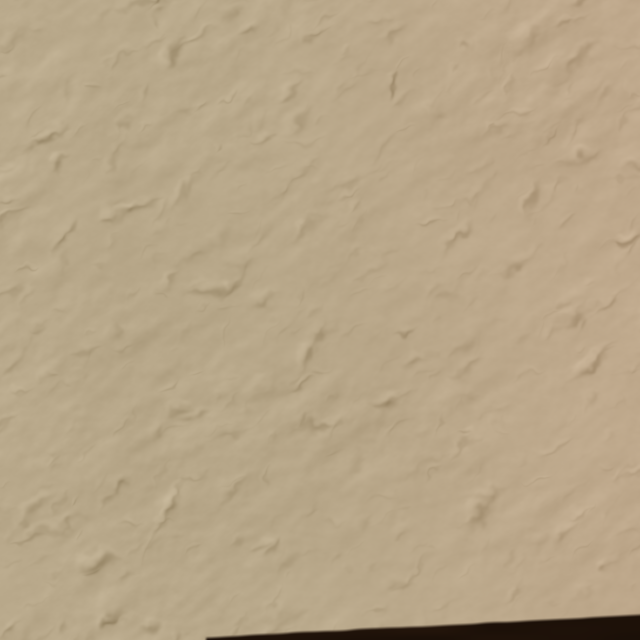
Give the GLSL for this texture, as a WebGL 2 fragment shader.

```glsl
#version 300 es
precision highp float;

uniform vec2 u_resolution;
out vec4 fragColor;

const vec3 WALL_LEFT = vec3(0.728, 0.665, 0.548);
const vec3 WALL_RIGHT = vec3(0.748, 0.660, 0.548);
const vec3 TRIM_COLOR = vec3(0.120, 0.070, 0.035);
const vec3 SHADE_TINT = vec3(0.97, 1.0, 1.05);
const vec2 LIGHT_STEP = vec2(-0.0035, 0.0045);
const float RELIEF_GAIN = 0.095;
const float GRAIN_GAIN = 0.018;
const float MOTTLE_GAIN = 0.024;
const float RIDGE_GAIN = 0.092;
const float FOLD_GAIN = 0.058;
const float DENT_GAIN = 0.045;
const float TRIM_START = 0.322;
const float TRIM_HEIGHT = 0.004;
const float TRIM_SLOPE = 0.052;
const float TRIM_BLUR = 0.0035;

float hash(vec2 p) {
    return fract(sin(dot(p, vec2(127.1, 311.7))) * 43758.5453);
}

float noise(vec2 p) {
    vec2 cell = floor(p);
    vec2 f = fract(p);
    f = f * f * f * (f * (f * 6.0 - 15.0) + 10.0);
    float low = mix(hash(cell), hash(cell + vec2(1, 0)), f.x);
    float high = mix(hash(cell + vec2(0, 1)), hash(cell + vec2(1, 1)), f.x);
    return mix(low, high, f.y);
}

float fbm(vec2 p) {
    float sum = 0.0;
    float amplitude = 0.5;
    for (int i = 0; i < 4; i++) {
        sum += amplitude * noise(p);
        p = mat2(0.8, 0.6, -0.6, 0.8) * p * 2.03 + 7.3;
        amplitude *= 0.45;
    }
    return sum;
}

vec2 rotate(vec2 p, float angle) {
    float c = cos(angle);
    float s = sin(angle);
    return vec2(c * p.x + s * p.y, c * p.y - s * p.x);
}

// Plaster height, stretched along the rising diagonal
float plaster(vec2 p) {
    return fbm(rotate(p, 0.65) * vec2(17.0, 32.0));
}

// Scattered trowel marks: a soft shadow with a faint lit rim
float trowelMarks(vec2 p, float cells, float density, float seed) {
    vec2 q = p * cells;
    vec2 home = floor(q);
    float shade = 0.0;
    for (int y = -1; y <= 1; y++) {
        for (int x = -1; x <= 1; x++) {
            vec2 cell = home + vec2(x, y);
            vec2 key = cell + seed;
            if (hash(key + 3.1) > density) continue;
            vec2 center = cell + vec2(hash(key + 11.7), hash(key + 23.9));
            float angle = mix(0.15, 1.2, hash(key + 37.3));
            float halfLength = mix(0.22, 0.65, pow(hash(key + 41.9), 1.3));
            float width = mix(0.045, 0.085, hash(key + 53.3));
            float strength = mix(0.35, 1.0, pow(hash(key + 67.1), 1.4));
            vec2 local = rotate(q - center, angle);
            float along = local.x / halfLength;
            float bend = (hash(key + 71.3) - 0.5) * 0.4 * halfLength;
            float across = local.y + bend * along * along;
            float taper = smoothstep(1.0, 0.1, abs(along));
            width *= mix(0.6, 1.0, taper);
            float side = across / (across > 0.0 ? 0.75 * width : width);
            float rim = (across - 1.9 * width) / width;
            shade += strength * taper * (0.35 * exp(-rim * rim) - exp(-side * side));
        }
    }
    return shade;
}

void main() {
    vec2 uv = gl_FragCoord.xy / u_resolution;

    // Uneven wall colour, warmer to the right
    float warmth = smoothstep(0.3, 1.1, uv.x + 0.12 * (uv.y - 0.5));
    vec3 color = mix(WALL_LEFT, WALL_RIGHT, warmth);
    float shade = MOTTLE_GAIN * (fbm(uv * 7.0 + 2.7) - 0.44);
    shade -= 0.014 * exp(-7.0 * dot(uv - 0.45, uv - 0.45));

    // Soft surface relief and grain
    float patches = mix(0.55, 1.0, smoothstep(0.3, 0.65, noise(uv * 6.0 + 19.0)));
    shade += RELIEF_GAIN * patches * (plaster(uv + LIGHT_STEP) - plaster(uv - LIGHT_STEP));
    shade += GRAIN_GAIN * (fbm(uv * vec2(75.0, 110.0)) - 0.44);

    // Ridges, folds and dents with ragged, broken outlines
    vec2 wobble = vec2(noise(uv * 38.0), noise(uv * 38.0 + 31.7)) - 0.5;
    wobble += 0.4 * vec2(noise(uv * 95.0 + 5.0), noise(uv * 95.0 + 47.0)) - 0.2;
    vec2 ragged = uv + 0.016 * wobble;
    float breaks = mix(0.35, 1.2, smoothstep(0.2, 0.7, noise(uv * 42.0 + 57.0)));
    shade += RIDGE_GAIN * breaks * trowelMarks(ragged, 9.0, 0.8, 5.0);
    shade += FOLD_GAIN * breaks * trowelMarks(ragged, 12.0, 0.8, 41.0);
    shade += DENT_GAIN * patches * trowelMarks(ragged, 18.0, 0.8, 83.0);
    color += max(shade, -0.2) * SHADE_TINT;

    // Dark trim rising along the lower edge
    float blur = max(TRIM_BLUR, 1.0 / u_resolution.y);
    float edge = TRIM_HEIGHT + TRIM_SLOPE * (uv.x - TRIM_START);
    edge += 0.0015 * (noise(vec2(uv.x * 30.0, 4.0)) - 0.5);
    float trim = smoothstep(blur, -blur, uv.y - edge);
    trim *= smoothstep(-blur, blur, uv.x - TRIM_START);
    vec3 trimColor = TRIM_COLOR * mix(0.85, 1.15, noise(uv * vec2(9.0, 60.0)));
    fragColor = vec4(mix(color, trimColor, trim), 1.0);
}
```
